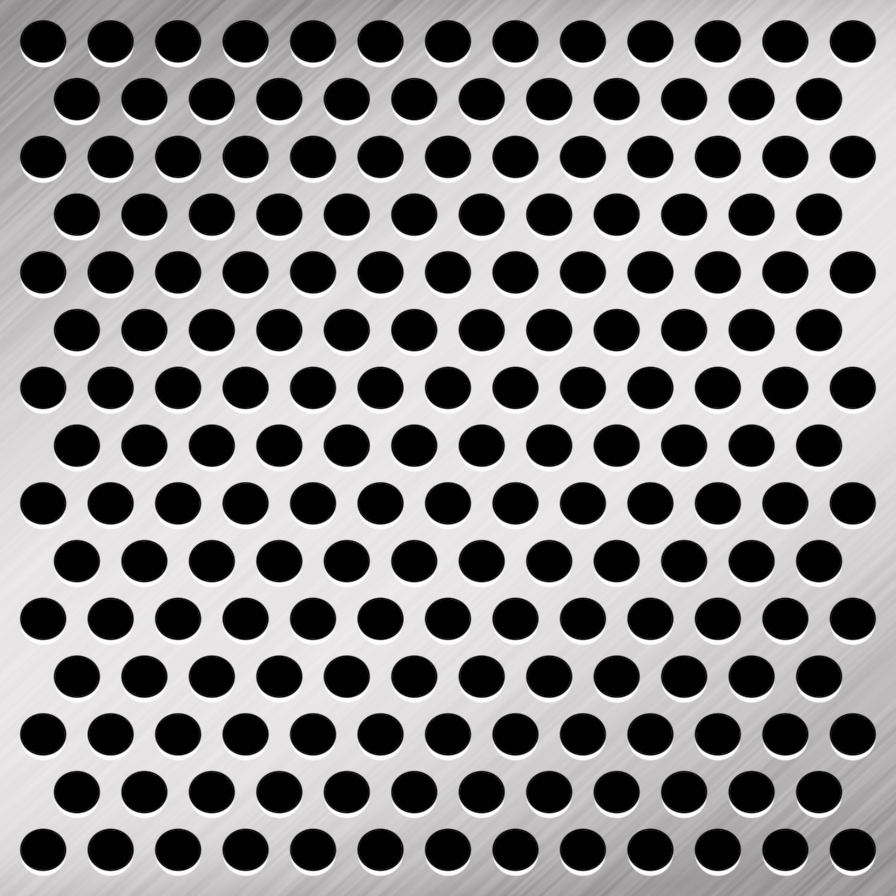
A three.js fragment shader for this pattern:

```glsl
// Brushed steel sheet perforated with staggered rows of round black holes.
varying vec2 vUv;

#define COLUMNS 13.0
#define ROWS 15.0
#define PITCH vec2(0.0753, 0.06445)
#define FIRST_HOLE vec2(0.0482, 0.0515)
#define HOLE_RADII vec2(0.0257, 0.0236)
#define LIP_RADIUS 0.0256
#define LIP_DROP 0.0034
#define EDGE 0.0011
#define STEEL_LIGHT vec3(0.912, 0.900, 0.904)
#define STEEL_DARK vec3(0.610, 0.600, 0.604)
#define HOLE_COLOR vec3(0.008, 0.004, 0.004)
#define BRUSH_ANGLE 0.74

float hash(vec2 p) {
  return fract(sin(dot(p, vec2(127.1, 311.7))) * 43758.5453);
}

float noise(vec2 p) {
  vec2 i = floor(p);
  vec2 f = fract(p);
  f = f * f * (3.0 - 2.0 * f);
  float low = mix(hash(i), hash(i + vec2(1.0, 0.0)), f.x);
  float high = mix(hash(i + vec2(0.0, 1.0)), hash(i + vec2(1.0, 1.0)), f.x);
  return mix(low, high, f.y);
}

// Offset from the nearest hole centre; odd rows are shifted and one hole shorter
vec2 toNearestHole(vec2 p) {
  vec2 q = (p - FIRST_HOLE) / PITCH;
  float row = clamp(floor(q.y + 0.5), 0.0, ROWS - 1.0);
  float odd = mod(row, 2.0);
  float column = clamp(floor(q.x - 0.5 * odd + 0.5), 0.0, COLUMNS - 1.0 - odd);
  return (q - vec2(column + 0.5 * odd, row)) * PITCH;
}

float ellipseDistance(vec2 p, vec2 radii) {
  return (length(p / radii) - 1.0) * min(radii.x, radii.y);
}

float coverage(float d) {
  return 1.0 - smoothstep(-EDGE, EDGE, d);
}

// Fine streaks at several widths, running along the brushing direction
float brushStreaks(vec2 p) {
  float c = cos(BRUSH_ANGLE);
  float s = sin(BRUSH_ANGLE);
  vec2 q = vec2(c * p.x + s * p.y, c * p.y - s * p.x) + 3.0;
  float sum = 0.45 * noise(q * vec2(7.0, 300.0));
  sum += 0.35 * noise(q * vec2(4.0, 130.0) + 17.0);
  sum += 0.20 * noise(q * vec2(2.0, 45.0) + 41.0);
  return sum - 0.5;
}

// Bright diagonal sheen falling off to darker corners, top and bottom
vec3 brushedSteel(vec2 p) {
  float offset = abs(p.y - 0.17 - 0.63 * p.x);
  float shade = 0.92 * smoothstep(0.12, 0.85, offset);
  shade += 0.38 * pow(abs(2.0 * p.y - 1.0), 9.0);
  shade = min(shade, 1.0);
  float contrast = mix(0.045, 0.21, shade);
  return mix(STEEL_LIGHT, STEEL_DARK, shade) + contrast * brushStreaks(p);
}

void main() {
  vec3 color = brushedSteel(vUv);
  vec2 p = toNearestHole(vUv);

  // Lit lower lip
  float lip = coverage(length(p + vec2(0.0, LIP_DROP)) - LIP_RADIUS);
  lip *= smoothstep(0.004, -0.014, p.y);
  color = mix(color, vec3(0.99), lip);

  // Hole with a faint broken ring just inside its rim
  float d = ellipseDistance(p, HOLE_RADII);
  float ring = 1.0 - smoothstep(0.0, 0.0009, abs(d + 0.0016));
  ring *= noise(vUv * 260.0);
  color = mix(color, HOLE_COLOR + 0.13 * ring, coverage(d));

  gl_FragColor = vec4(color, 1.0);
}
```
